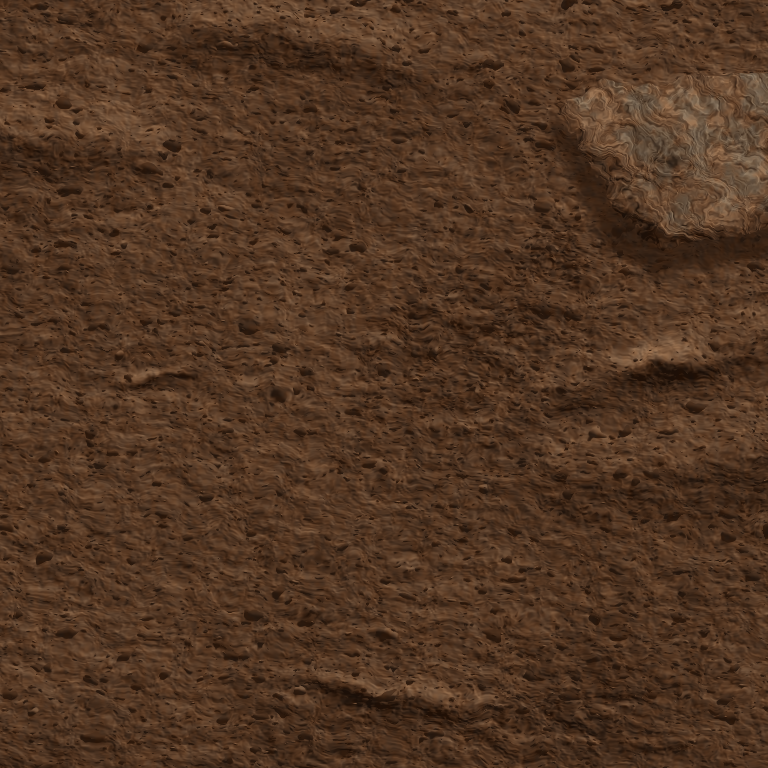
Write a WebGL 1 fragment shader that draws this texture.

```glsl
precision highp float;
uniform vec2 u_resolution;

const vec3 SHADOW_COLOR = vec3(0.115, 0.06, 0.025);
const vec3 SOIL_COLOR = vec3(0.33, 0.218, 0.14);
const vec3 LIGHT_COLOR = vec3(0.54, 0.40, 0.285);
const vec3 ROCK_TINT = vec3(0.92, 1.04, 1.16);
const float SOIL_TONE = 0.50;
const float ROCK_TONE = 0.70;
const float GRAIN_CONTRAST = 0.30;
const float ROCK_CONTRAST = 0.42;
const float BROAD_CONTRAST = 0.26;
const vec2 GRAIN_SCALE = vec2(30.0, 56.0);
const vec2 ROCK_SCALE = vec2(26.0, 52.0);
const vec2 LIGHT_STEP = vec2(0.25, 0.55);

float hash(vec2 p) {
  vec3 q = fract(p.xyx * vec3(0.1031, 0.1030, 0.0973));
  q += dot(q, q.yzx + 33.33);
  return fract((q.x + q.y) * q.z);
}
float noise(vec2 p) {
  vec2 i = floor(p), f = fract(p);
  f = f * f * (3.0 - 2.0 * f);
  return mix(mix(hash(i), hash(i + vec2(1.0, 0.0)), f.x),
             mix(hash(i + vec2(0.0, 1.0)), hash(i + 1.0), f.x), f.y);
}
float fbm(vec2 p) {
  float sum = 0.0, amp = 0.5;
  for (int i = 0; i < 4; i++) {
    sum += amp * noise(p);
    p = p * 2.03 + 17.3;
    amp *= 0.5;
  }
  return sum;
}
// Slope towards the light, summed over several grain sizes
float relief(vec2 p) {
  float sum = 0.0, amp = 0.8;
  for (int i = 0; i < 4; i++) {
    sum += amp * (noise(p) - noise(p + LIGHT_STEP));
    p = mat2(0.995, 0.1, -0.1, 0.995) * p * 1.93 + 31.7;
    amp *= 1.08;
  }
  return sum;
}
// Bent ridge: lit above its line, shaded below
float ledge(vec2 p, vec2 start, vec2 end, float bend, float width) {
  float len = distance(start, end);
  vec2 dir = (end - start) / len, q = p - start;
  float along = dot(q, dir) / len;
  float across = dot(q, vec2(-dir.y, dir.x)) - bend * 4.0 * along * (1.0 - along);
  float u = across / width;
  return smoothstep(-0.05, 0.25, along) * smoothstep(1.05, 0.75, along) * u * exp(-u * u);
}
// Boulder outline from five half planes
float rockDistance(vec2 p) {
  float left = dot(p, vec2(-0.87, -0.50)) + 1.060;
  float corner = dot(p, vec2(-0.58, -0.81)) + 1.051;
  float base = dot(p, vec2(0.19, -0.98)) + 0.496;
  float shoulder = dot(p, vec2(-0.28, 0.96)) - 0.632;
  float top = dot(p, vec2(-0.04, 1.0)) - 0.86;
  return max(max(max(left, corner), base), max(shoulder, top));
}
float blob(vec2 p, vec2 center, vec2 size) {
  vec2 q = (p - center) / size;
  return exp(-dot(q, q));
}
// One jittered stone per cell: dark body, lit upper side, a few pale ones
float addStones(float tone, vec2 p, float cells, float density) {
  vec2 q = p * cells * vec2(1.0, 1.3);
  vec2 cell = floor(q), seed = cell + cells;
  float radius = mix(0.07, 0.31, pow(hash(seed + 3.7), 2.5));
  vec2 jitter = vec2(hash(seed + 11.3), hash(seed + 23.9)) - 0.5;
  vec2 local = q - cell - 0.5 - jitter * (1.0 - 2.7 * radius);
  float dist = length(local * vec2(0.8, 1.1)) + (noise(q * 5.0) - 0.5) * radius * 0.9 - radius;
  float aa = cells / u_resolution.y;
  float body = smoothstep(aa, -aa, dist) * step(hash(seed + 41.1), density);
  float cap = smoothstep(-0.2, 0.8, (local.y + 0.3 * local.x) / radius);
  float lit = mix(0.38, 0.95, step(0.95, hash(seed + 57.7)));
  return mix(tone, mix(0.04, lit, cap), body * 0.85);
}
void main() {
  vec2 p = gl_FragCoord.xy / u_resolution.y;
  vec2 warp = vec2(fbm(p * 28.0), fbm(p * 28.0 + 50.0)) - 0.47;
  vec2 w = p + warp * 0.022, r = p + warp * 0.03;
  // Soil and its rubble patches
  float rubble = blob(w, vec2(0.74, 0.67), vec2(0.06, 0.055))
    + 0.6 * blob(w, vec2(0.61, 0.54), vec2(0.14, 0.08))
    + 0.6 * blob(w, vec2(0.66, 0.07), vec2(0.20, 0.06));
  float tone = SOIL_TONE + 0.06 * (p.y - 0.5) - 0.13 * rubble;
  tone += BROAD_CONTRAST * (fbm(p * vec2(5.0, 8.0)) - 0.47);
  tone += GRAIN_CONTRAST * (1.0 + 0.5 * rubble) * relief(p * GRAIN_SCALE + warp);
  // Banks, ledges and a slit
  tone += 0.55 * ledge(w, vec2(0.18, 0.95), vec2(0.58, 0.89), 0.035, 0.032);
  tone += 0.45 * ledge(w, vec2(-0.08, 0.83), vec2(0.24, 0.79), 0.01, 0.04);
  tone += 0.40 * ledge(w, vec2(0.64, 0.41), vec2(1.10, 0.44), -0.035, 0.045);
  tone += 0.30 * ledge(w, vec2(0.60, 0.44), vec2(1.10, 0.58), 0.01, 0.035);
  tone += 0.95 * ledge(w, vec2(0.79, 0.525), vec2(0.935, 0.52), 0.005, 0.016);
  tone += 0.80 * ledge(w, vec2(0.37, 0.125), vec2(0.64, 0.08), -0.01, 0.014);
  tone += 0.80 * ledge(w, vec2(0.14, 0.50), vec2(0.26, 0.518), 0.0, 0.008);
  // Stones from coarse to fine
  float density = 0.32 + 0.45 * rubble + 0.5 * (fbm(p * 7.0 + 9.0) - 0.47);
  for (int i = 0; i < 3; i++) tone = addStones(tone, w, 29.0 * exp2(float(i) * 0.93), density);
  // Boulder with its shadow and shaded lower flank
  float shade = smoothstep(0.012, -0.012, rockDistance(r + vec2(0.012, 0.035)));
  tone = mix(tone, 0.07 + 0.2 * tone, shade * 0.85);
  float aa = 1.0 / u_resolution.y, rock = smoothstep(aa, -aa, rockDistance(r));
  float flank = smoothstep(-0.02, 0.018, rockDistance(r - vec2(0.006, 0.02)));
  vec2 strata = mat2(0.91, 0.41, -0.41, 0.91) * p;
  float rockTone = ROCK_TONE + ROCK_CONTRAST * relief(strata * ROCK_SCALE + warp * 3.0);
  rockTone += 0.5 * (fbm(strata * vec2(9.0, 16.0)) - 0.47) - 0.42 * flank;
  tone = clamp(mix(tone, rockTone, rock), 0.0, 1.15);
  // Tone ramp, warm grain and cool patches on the boulder
  vec3 color = mix(SHADOW_COLOR, SOIL_COLOR, min(tone * 2.0, 1.0));
  color = mix(color, LIGHT_COLOR, max(tone * 2.0 - 1.0, 0.0));
  color += vec3(0.03, 0.0, -0.02) * (noise(p * 150.0 + 70.0) - 0.5);
  float cool = rock * (1.0 - flank) * smoothstep(0.35, 0.65, fbm(p * 45.0 + 5.0));
  gl_FragColor = vec4(color * mix(vec3(1.0), ROCK_TINT, cool), 1.0);
}
```
